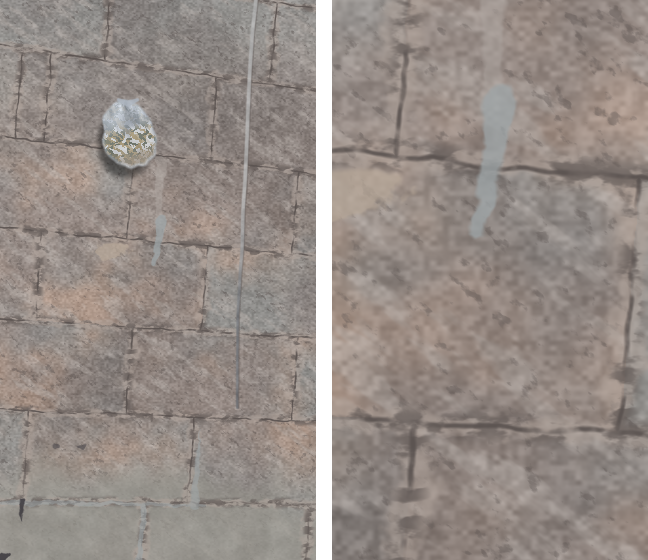
Left, the full canvas; right, a detail of the centre.
Give the GLSL for this texture, as a Shadertoy shader.

```glsl
const vec3 GREY = vec3(0.58, 0.575, 0.565);
const vec3 WARM = vec3(0.68, 0.59, 0.535);
const vec3 DARK = vec3(0.51, 0.48, 0.47);
const vec3 PALE = vec3(0.69, 0.66, 0.64);
const vec3 CREVICE = vec3(0.35, 0.32, 0.31);
const vec3 CEMENT = vec3(0.6, 0.59, 0.56);
const vec3 FILM = vec3(0.68, 0.71, 0.75);
const vec3 PAINT = vec3(0.62, 0.65, 0.66);
const vec3 INK = vec3(0.23, 0.22, 0.24);
const float BLOCK_WIDTH = 0.523;
const float JOINT_LEAN = 0.022;
const float NARROW_JOINT = 0.06;
const float ROW_SHIFT[7] = float[7](0.343, 0.153, 0.412, 0.123, 0.41, 0.081, 0.449);
const vec2 BAG_CENTER = vec2(0.408, 0.432);
const vec2 BAG_RADIUS = vec2(0.09, 0.115);

float hash(vec2 p) {
  vec3 q = fract(p.xyx * 0.1031);
  q += dot(q, q.yzx + 33.33);
  return fract((q.x + q.y) * q.z);
}

float noise(vec2 p) {
  vec2 i = floor(p), f = fract(p);
  f = f * f * (3.0 - 2.0 * f);
  return mix(mix(hash(i), hash(i + vec2(1, 0)), f.x),
             mix(hash(i + vec2(0, 1)), hash(i + 1.0), f.x), f.y);
}

float fbm(vec2 p) {
  float sum = 0.0, amp = 0.53;
  for (int i = 0; i < 4; i++) {
    sum += amp * noise(p);
    p = mat2(1.6, 1.2, -1.2, 1.6) * p + 7.3;
    amp *= 0.5;
  }
  return sum;
}

// Tapered stroke between two ends, of half widths w
float streak(vec2 p, vec4 ends, vec2 w) {
  vec2 d = ends.zw - ends.xy;
  p -= ends.xy;
  float t = clamp(dot(p, d) / dot(d, d), 0.0, 1.0);
  float soft = max(0.003, 1.0 / iResolution.x);
  return 1.0 - smoothstep(-soft, soft, length(p - d * t) - mix(w.x, w.y, t));
}

// Distances to the upright and level joints, then the block id
vec4 masonry(vec2 p) {
  float rowHeight = 0.289 - 0.028 * p.x;
  float n = (p.y + 0.148 - 0.176 * p.x) / rowHeight;
  float row = floor(n), f = n - row;
  float x = p.x + JOINT_LEAN * (f - 0.5);
  float u = (x - ROW_SHIFT[int(clamp(row, 0.0, 6.0))]) / BLOCK_WIDTH;
  float upright = abs(u - round(u)) * BLOCK_WIDTH;
  if (row == 1.0) upright = min(upright, abs(x - NARROW_JOINT));
  return vec4(upright, min(f, 1.0 - f) * rowHeight, floor(u), row);
}

vec3 stone(vec2 p, vec2 ragged) {
  vec4 m = masonry(ragged);
  float tone = hash(m.zw + 11.0), cloud = fbm(p * 5.0 + m.zw * 3.0);
  float warmth = smoothstep(0.0, 0.75, p.y) * (1.0 - smoothstep(1.4, 1.6, p.y));
  vec3 col = mix(GREY, WARM, warmth * smoothstep(0.2, 0.7, cloud + 0.25 * tone - 0.1));
  col = mix(col, DARK, 0.75 * smoothstep(0.5, 0.85, fbm(p * 4.0 + 20.0) + 0.3 * tone));
  col *= 1.0 + 0.28 * (fbm(p * 3.0 + 50.0) - 0.5);

  // Diagonal scrapes, grain and pits
  vec2 slant = mat2(0.8, -0.6, 0.6, 0.8) * p;
  col = mix(col, PALE, 0.5 * smoothstep(0.5, 0.75, fbm(slant * vec2(14, 45))));
  col += 0.11 * (noise(p * vec2(150, 190)) + fbm(p * 45.0) - 1.0);
  col = mix(col, CREVICE, 0.4 * smoothstep(0.64, 0.8, fbm(slant * vec2(60, 95) + 9.0)));

  // Cement wash along the foot
  float wash = smoothstep(1.44, 1.6, p.y + 0.3 * (fbm(p * vec2(7, 5)) - 0.5));
  col = mix(col, CEMENT + 0.12 * (fbm(p * 18.0) - 0.5), 0.75 * wash);

  // Crumbled mortar around a thin broken crevice
  float wear = fbm(p * 32.0), d = min(m.x, m.y);
  float band = 1.0 - smoothstep(0.008, 0.024, min(m.x, m.y * 1.5) + 0.045 * (wear - 0.5));
  col = mix(col, PALE * vec3(1.0, 0.97, 0.95), 0.55 * band);
  float smudge = smoothstep(0.45, 0.65, fbm(p * vec2(36, 70)));
  col = mix(col, CREVICE, 0.65 * smudge * (1.0 - smoothstep(0.004, 0.024, d)));
  float line = 1.0 - smoothstep(0.0005, 0.0045, d);
  return mix(col, CREVICE, line * smoothstep(0.25, 0.65, wear) * (0.9 - 0.4 * wash));
}

// Chipped stone, pale run, paint and ink
vec3 addStains(vec3 col, vec2 r) {
  float chip = length((r - vec2(0.352, 0.79)) / vec2(0.06, 0.036)) + fbm(r * 40.0) - 0.5;
  chip = smoothstep(0.768, 0.775, r.y) * (1.0 - smoothstep(0.8, 1.0, chip));
  col = mix(col, vec3(0.72, 0.66, 0.6), 0.7 * chip);
  r += 0.016 * (vec2(fbm(r * 40.0), fbm(r * 40.0 + 9.0)) - 0.5);
  col = mix(col, PALE, 0.5 * streak(r, vec4(0.51, 0.51, 0.5, 0.7), vec2(0.018, 0.008)));
  float paint = streak(r, vec4(0.512, 0.7, 0.488, 0.838), vec2(0.016, 0.006));
  paint = max(paint, 0.8 * streak(r, vec4(0.456, 1.6, 0.44, 1.79), vec2(0.008)));
  paint = max(paint, 0.7 * streak(r, vec4(0.63, 1.36, 0.616, 1.6), vec2(0.001, 0.014)));
  paint = max(paint, 0.7 * streak(r, vec4(0, 1.588, 0.65, 1.6), vec2(0.008, 0.004)));
  col = mix(col, PAINT, 0.75 * paint);
  float ink = streak(r, vec4(0.071, 1.585, 0.067, 1.65), vec2(0.009, 0.001));
  ink = max(ink, streak(r, vec4(0.005, 1.765, 0.03, 1.755), vec2(0.016, 0.006)));
  vec2 fold = vec2(abs(r.x - 0.218), r.y);
  ink = max(ink, 0.6 * streak(fold, vec4(0.03, 1.41, 0.045, 1.413), vec2(0.005, 0.008)));
  return mix(col, INK, 0.85 * ink);
}

vec3 addCable(vec3 col, vec2 p) {
  float x = 0.804 - 0.072 * p.y + 0.02 * p.y * p.y + 0.008 * noise(vec2(p.y * 9.0, 3));
  float low = smoothstep(0.6, 1.1, p.y), px = 1.0 / iResolution.x;
  float w = mix(0.006, 0.004, low), end = 1.0 - smoothstep(1.29, 1.297, p.y);
  col = mix(col, CREVICE, 0.5 * end * (1.0 - smoothstep(0.0, 0.006, abs(p.x - x - w))));
  vec3 tint = mix(vec3(0.71), vec3(0.43, 0.44, 0.46), low) + 0.2 * (fbm(p * 40.0) - 0.5);
  return mix(col, tint, 0.8 * end * (1.0 - smoothstep(w - px, w + px, abs(p.x - x))));
}

vec3 addBag(vec3 col, vec2 p) {
  vec2 b = mat2(0.96, 0.28, -0.28, 0.96) * (p - BAG_CENTER), q = b / BAG_RADIUS;
  float rim = length(q) - 0.82 - 0.26 * noise(normalize(q + 1e-4) * 2.6 + 9.0);
  float shade = length((p - BAG_CENTER + vec2(0.012, -0.022)) / BAG_RADIUS);
  col *= 0.55 + 0.45 * smoothstep(0.8, 1.12, shade);

  // Scraps under creased film
  float pick = hash(floor(b * 90.0 + 5.0 * fbm(b * 45.0 + 5.0)) + 40.0);
  vec3 scrap = mix(vec3(0.36, 0.38, 0.32), vec3(0.64, 0.56, 0.4), smoothstep(0.2, 0.5, pick));
  scrap = mix(scrap, vec3(0.83), smoothstep(0.6, 0.8, pick));
  scrap = mix(scrap, vec3(0.55, 0.48, 0.4), 0.75 * smoothstep(0.3, 0.7, q.y));
  float crease = fbm(b * vec2(55, 22));
  float veil = 0.85 - 0.6 * smoothstep(-0.2, 0.3, q.y + 0.5 * crease);
  veil = max(veil, 0.75 * smoothstep(-0.2, 0.0, rim));
  vec3 bag = mix(scrap, FILM + 0.5 * (crease - 0.5), veil);
  float soft = 1.5 / (iResolution.x * BAG_RADIUS.x);
  col = mix(col, bag, 1.0 - smoothstep(-soft, soft, rim));
  p.x = abs(p.x - 0.405);
  return mix(col, FILM, 0.85 * streak(p, vec4(0, 0.328, 0.03, 0.316), vec2(0.01, 0.005)));
}

void mainImage(out vec4 fragColor, in vec2 fragCoord) {
  // Canvas width is one unit; y runs down from the top
  vec2 p = vec2(fragCoord.x, iResolution.y - fragCoord.y) / iResolution.x;
  vec2 ragged = p + 0.014 * (vec2(fbm(p * 20.0), fbm(p * 20.0 + 31.0)) - 0.5);
  vec3 col = addStains(stone(p, ragged), ragged);
  col = addBag(addCable(col, p), p);
  fragColor = vec4(clamp(col, 0.0, 1.0), 1);
}
```
